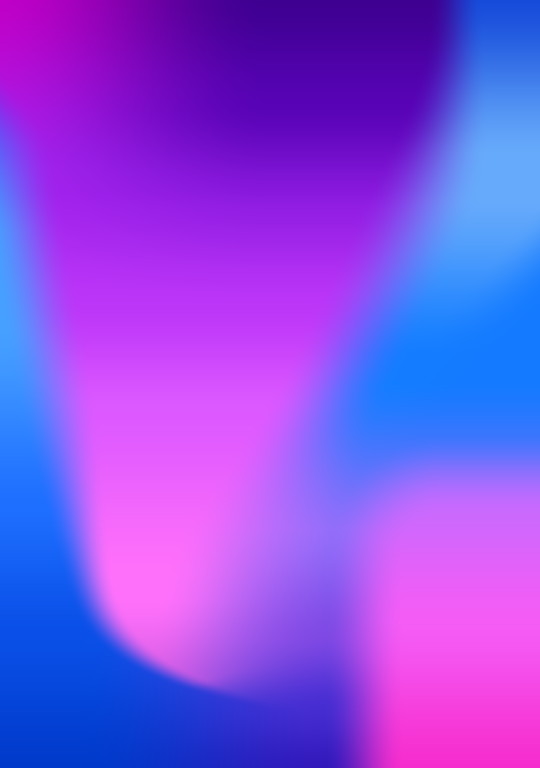
This background is drawn by a Shadertoy shader. Its source:

```glsl
vec3 rgb(float r, float g, float b) { return vec3(r, g, b) / 255.0; }

// Moves a colour toward the next stop between heights a and b
vec3 stop(vec3 colour, vec3 next, float a, float b, float t) {
    float k = clamp((t - a) / (b - a), 0.0, 1.0);
    return mix(colour, next, mix(k, smoothstep(0.0, 1.0, k), 0.5));
}

vec3 leftBlue(float t) {
    vec3 c = stop(rgb(80.0, 70.0, 250.0), rgb(70.0, 160.0, 255.0), 0.1, 0.3, t);
    c = stop(c, rgb(30.0, 110.0, 255.0), 0.43, 0.66, t);
    c = stop(c, rgb(10.0, 80.0, 232.0), 0.66, 0.82, t);
    return stop(c, rgb(0.0, 58.0, 203.0), 0.82, 1.0, t);
}

vec3 rightBlue(float x, float t) {
    vec3 c = stop(rgb(22.0, 75.0, 218.0), rgb(102.0, 170.0, 251.0), 0.0, 0.2, t);
    c = stop(c, rgb(20.0, 125.0, 255.0), 0.26, 0.46, t);
    // Diagonal shade at the right border
    float diagonal = 0.8 * (x - 1.0) + t - 0.325;
    c = mix(c, rgb(20.0, 122.0, 255.0), smoothstep(-0.06, 0.08, diagonal));
    // Violet haze fading into the dark foot
    c = stop(c, rgb(140.0, 110.0, 250.0), 0.5, 0.69, t);
    c = stop(c, rgb(125.0, 72.0, 228.0), 0.69, 0.83, t);
    c = stop(c, rgb(70.0, 45.0, 210.0), 0.83, 0.92, t);
    return stop(c, rgb(50.0, 25.0, 188.0), 0.92, 1.0, t);
}

vec3 drapeColour(float x, float t) {
    vec3 side = stop(rgb(192.0, 0.0, 200.0), rgb(165.0, 35.0, 238.0), 0.0, 0.22, t);
    vec3 core = stop(rgb(62.0, 0.0, 145.0), rgb(88.0, 3.0, 182.0), 0.0, 0.14, t);
    core = stop(core, rgb(142.0, 27.0, 225.0), 0.14, 0.27, t);
    vec3 c = mix(side, core, smoothstep(-0.02, 0.5, x));
    c = stop(c, rgb(188.0, 54.0, 248.0), 0.25, 0.4, t);
    c = stop(c, rgb(220.0, 88.0, 255.0), 0.4, 0.53, t);
    c = stop(c, rgb(255.0, 112.0, 250.0), 0.53, 0.75, t);
    return stop(c, rgb(205.0, 88.0, 225.0), 0.78, 0.91, t);
}

float drapeMask(float x, float t) {
    float curl = max(t - 0.66, 0.0) / 0.245;
    float left = 0.25 * (t - 0.1) - 0.12 * (1.0 - smoothstep(0.0, 0.2, t))
               + 0.22 * pow(curl, 5.0);
    float right = mix(0.845, 0.44, smoothstep(0.04, 0.9, t));
    float softLeft = mix(0.075, 0.045, smoothstep(0.5, 0.8, t));
    float softRight = mix(0.05, 0.11, smoothstep(0.0, 0.3, t))
                    + 0.06 * smoothstep(0.5, 0.75, t);
    float softFoot = mix(0.012, 0.04, smoothstep(0.32, 0.5, x));
    return smoothstep(-softLeft, softLeft, x - left)
         * smoothstep(-softRight, softRight, right - x)
         * (1.0 - smoothstep(-softFoot, softFoot, t - 0.902));
}

void mainImage(out vec4 fragColor, in vec2 fragCoord) {
    vec2 uv = fragCoord / iResolution.xy;
    float x = uv.x;
    float t = 1.0 - uv.y; // depth below the top edge

    // Blue backdrop
    vec3 colour = mix(leftBlue(t), rightBlue(x, t), smoothstep(0.15, 0.6, x));

    // Hanging violet drape
    colour = mix(colour, drapeColour(x, t), drapeMask(x, t));

    // Rounded pink corner
    vec2 q = vec2(0.82 - x, (0.72 - t) * 1.42);
    float d = length(max(q, 0.0)) + min(max(q.x, q.y), 0.0) - 0.14;
    vec3 pink = stop(rgb(192.0, 108.0, 255.0), rgb(245.0, 92.0, 246.0), 0.62, 0.81, t);
    pink = stop(pink, rgb(246.0, 45.0, 206.0), 0.81, 1.0, t);
    colour = mix(colour, pink, 1.0 - smoothstep(-0.07, 0.08, d));

    fragColor = vec4(colour, 1.0);
}
```
